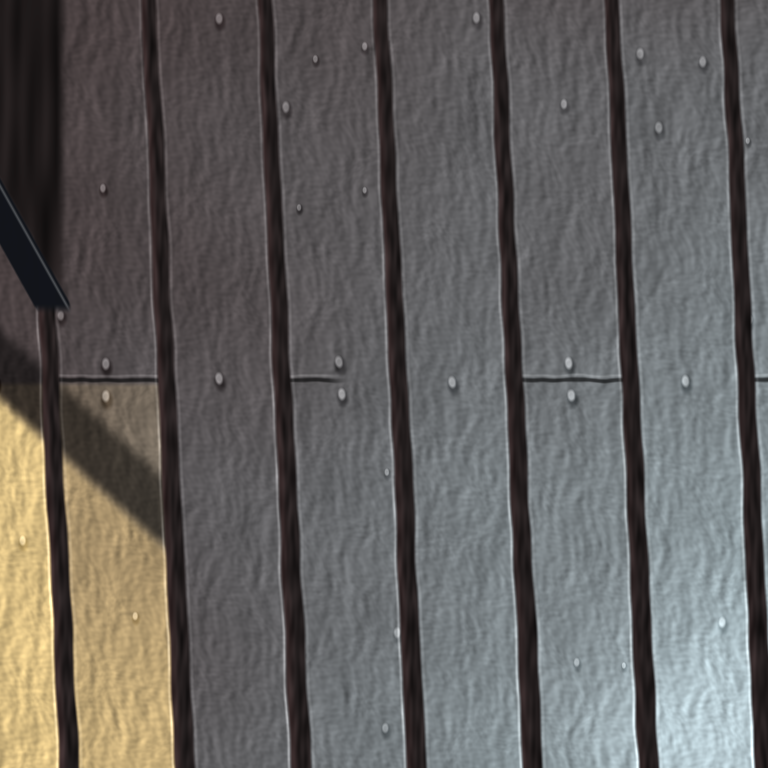
Reproduce this texture procedurally as a three.js fragment shader.

```glsl
// Painted boards, slightly tilted, separated by dark grooves with bright lips.
// A board coordinate gives grooves, seams and nails; gradient noise embosses the
// paint, and simple masks add cool sheen, warm sunlight and a dark corner rail.
#define PITCH 0.151
#define TILT 0.048
#define OFFSET 0.241
#define SEAM_Y 0.505
#define GRAIN 0.24
#define SPECK_GRID 9.0
#define SOFT 0.0018

varying vec2 vUv;

const vec3 UMBER = vec3(0.27, 0.23, 0.23);
const vec3 GREY = vec3(0.41, 0.42, 0.43);
const vec3 SILVER = vec3(0.58, 0.64, 0.66);
const vec3 GLARE = vec3(0.80, 0.88, 0.91);
const vec3 GOLD = vec3(0.86, 0.75, 0.52);
const vec3 TAN = vec3(0.66, 0.57, 0.42);
const vec3 GROOVE = vec3(0.13, 0.11, 0.11);
const vec3 RAIL = vec3(0.07, 0.08, 0.10);

vec2 hash2(vec2 p) {
  p = vec2(dot(p, vec2(127.1, 311.7)), dot(p, vec2(269.5, 183.3)));
  return fract(sin(p) * 43758.5);
}

float corner(vec2 i, vec2 f, vec2 o) {
  return dot(hash2(i + o) * 2.0 - 1.0, f - o);
}

float noise(vec2 p) {
  vec2 i = floor(p), f = fract(p);
  vec2 w = f * f * f * (f * (f * 6.0 - 15.0) + 10.0);
  return mix(mix(corner(i, f, vec2(0.0)), corner(i, f, vec2(1.0, 0.0)), w.x),
             mix(corner(i, f, vec2(0.0, 1.0)), corner(i, f, vec2(1.0)), w.x), w.y);
}

// Paint height: wavy vertical grain plus finer pimples
float relief(vec2 p) {
  vec2 q = p + 0.012 * vec2(noise(p * 16.0), noise(p * 16.0 + 7.3));
  return noise(q * vec2(75.0, 24.0)) + 0.6 * noise(q * vec2(105.0, 65.0))
       + 0.4 * noise(q * 170.0);
}

// Bright chip with a dark lower rim
float speck(vec2 d, float r) {
  d.y *= 0.65;
  float core = 1.0 - smoothstep(0.4 * r, r, length(d));
  float rim = 1.0 - smoothstep(0.6 * r, 1.6 * r, length(d + vec2(-0.2, 0.5) * r));
  return core - 0.4 * rim;
}

float line(float d, float halfWidth, float soft) {
  return 1.0 - smoothstep(halfWidth - soft, halfWidth + soft, abs(d));
}

void main() {
  vec2 p = vUv;
  float down = 1.0 - p.y;

  // Board coordinates
  float u = (p.x + TILT * p.y - OFFSET) / PITCH + 0.025 * noise(p * vec2(8.0, 14.0));
  float board = floor(u), across = fract(u);
  float side = u - floor(u + 0.5);
  float odd = mod(board, 2.0);

  // Cool sheen growing towards the lower right
  float sheen = 0.35 * p.x + down * (0.1 + 0.7 * p.x) + 0.12 * noise(p * 4.0);
  sheen += 0.08 * (hash2(vec2(board, 4.0)).x - 0.5);
  vec3 col = mix(UMBER, GREY, clamp(sheen * 2.0, 0.0, 1.0));
  col = mix(col, SILVER, clamp(sheen * 2.0 - 1.0, 0.0, 1.0));
  float glare = exp(-dot(p - vec2(0.93, 0.04), p - vec2(0.93, 0.04)) * 45.0);
  col = mix(col, GLARE, 0.7 * glare);

  // Sunlight on the left boards, cut by a diagonal shadow
  float diag = p.y - 0.485 + 0.9 * p.x;
  float leftSide = 1.0 - step(0.0, board);
  float sun = leftSide * (1.0 - smoothstep(-0.02, 0.012, diag));
  float shade = leftSide * smoothstep(-0.015, 0.01, diag) * (1.0 - smoothstep(0.07, 0.10, diag));
  vec3 warm = mix(TAN, GOLD, board < -1.5 ? 1.0 : 0.6 * smoothstep(0.7, 1.0, down));
  float dim = leftSide * (1.0 - smoothstep(SEAM_Y - 0.01, SEAM_Y, p.y));
  col = mix(col, TAN, 0.35 * dim);
  col = mix(col, warm, sun);
  col *= 1.0 - 0.5 * shade;

  // Embossed paint
  vec2 lightStep = vec2(0.0028, -0.0018);
  float bump = relief(p + lightStep) - relief(p - lightStep);
  col *= 1.0 + GRAIN * bump + 0.12 * noise(p * vec2(30.0, 9.0));

  // Butt seams on every second board, every second one worn away
  float worn = mod(board, 4.0) < 1.5 ? 1.0 - smoothstep(0.35, 0.6, across) : 1.0;
  float seamY = p.y - SEAM_Y + 0.003 * noise(p * 40.0);
  col *= 1.0 - 0.6 * odd * worn * line(seamY, 0.0025, SOFT);
  col += 0.10 * odd * worn * line(seamY - 0.006, 0.0015, SOFT);

  // Nails: one per plain board, a pair around each seam
  vec2 jitter = hash2(vec2(board, 9.0)) - 0.5;
  for (int i = 0; i < 2; i++) {
    float sgn = float(i) * 2.0 - 1.0;
    vec2 nail = vec2((across - 0.5 - 0.1 * jitter.x) * PITCH,
                     p.y - SEAM_Y - odd * sgn * 0.021 - 0.006 * jitter.y);
    col += 0.36 * speck(nail, 0.0065) * (i == 0 ? 1.0 : odd);
  }

  // Scattered chips, more frequent near the top
  vec2 cell = floor(p * SPECK_GRID);
  vec2 rnd = hash2(cell + 31.0);
  vec2 chip = (fract(p * SPECK_GRID) - 0.2 - 0.6 * hash2(cell)) / SPECK_GRID;
  col += 0.28 * speck(chip, mix(0.003, 0.007, rnd.y)) * step(rnd.x, 0.15 + 0.35 * p.y);

  // Grooves, with a bright left lip and a faint right lip
  float halfGap = mix(0.085, 0.058, p.y);
  float soft = SOFT / PITCH;
  float wear = 0.65 + 0.7 * noise(p * vec2(6.0, 22.0));
  col += line(side + halfGap + 0.018, 0.010, soft) * wear * (0.10 + 0.24 * down);
  col += 0.07 * line(side - halfGap - 0.022, 0.010, soft);
  vec3 gap = GROOVE * (1.0 + 0.9 * noise(p * vec2(150.0, 25.0)));
  gap += vec3(0.10, 0.06, 0.06) * (1.0 - smoothstep(-halfGap, 0.01, side)) * (1.0 - 0.5 * p.x);
  col = mix(col, gap, line(side, halfGap, soft * 1.3));

  // Dark upper left corner and slanted rail
  float slant = (p.y - 0.766 + 1.79 * p.x) / 2.05;
  float recess = (1.0 - smoothstep(0.072, 0.09, p.x)) * smoothstep(-0.01, 0.005, slant);
  col = mix(col, GROOVE * (0.9 + 0.8 * noise(p * vec2(60.0, 6.0))), recess);
  float railClip = (1.0 - smoothstep(0.088, 0.094, p.x)) * smoothstep(0.59, 0.605, p.y);
  col = mix(col, RAIL, railClip * line(slant + 0.02, 0.021, SOFT));
  col = mix(col, GREY, 0.65 * railClip * line(slant + 0.004, 0.0015, SOFT));

  gl_FragColor = vec4(clamp(col, 0.0, 1.0), 1.0);
}
```
